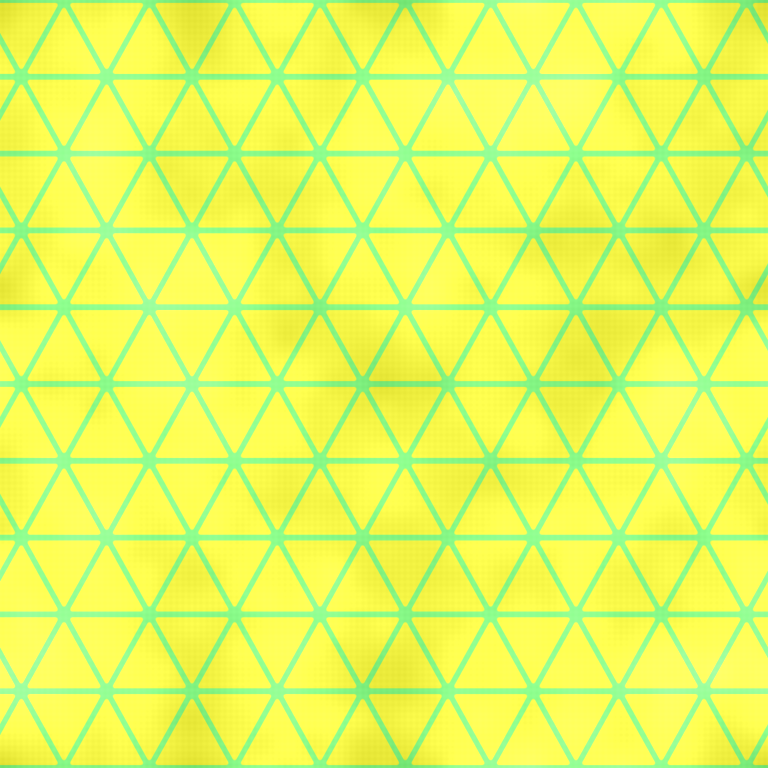
Give the GLSL for this pattern, as a three.js fragment shader.

```glsl
// Yellow triangles with slightly rounded corners, parted by a green line grid.
// Three line families give each point its triangle's edge distances; wrapping
// value noise fades the dye in soft patches and a fine weave tints the surface.

varying vec2 vUv;

const vec2 REPEATS = vec2(9.0, 10.0);        // triangles across, rows up (even)
const float SHIFT = 0.75;                    // vertex offset on the bottom row
const vec3 HALF_WIDTH = vec3(0.00375, 0.0035, 0.0035); // level, rising, falling
const float CORNER = 0.005;                  // softening of triangle corners
const float EDGE = 0.001;                    // edge smoothing
const vec3 FILL = vec3(1.0, 1.0, 0.31);
const vec3 LINE = vec3(0.555, 1.0, 0.555);
const float PATCH_CELLS = 8.0;               // noise cells across the tile
const float FADE = 0.24;                     // strength of the faded patches
const float THREADS = 128.0;
const float WEAVE = 0.012;

float hash(vec2 p) {
  vec3 q = fract(p.xyx * vec3(0.1031, 0.1030, 0.0973));
  q += dot(q, q.yzx + 33.33);
  return fract((q.x + q.y) * q.z);
}

// Value noise that wraps after the given number of cells
float wrapNoise(vec2 uv, float cells) {
  vec2 p = uv * cells;
  vec2 i = floor(p);
  vec2 f = fract(p);
  f = f * f * (3.0 - 2.0 * f);
  vec2 a = mod(i, cells);
  vec2 b = mod(i + 1.0, cells);
  return mix(mix(hash(a), hash(vec2(b.x, a.y)), f.x),
             mix(hash(vec2(a.x, b.y)), hash(b), f.x), f.y);
}

float patches(vec2 uv) {
  float sum = 0.0;
  float weight = 0.55;
  float cells = PATCH_CELLS;
  for (int i = 0; i < 3; i++) {
    sum += weight * wrapNoise(uv, cells);
    cells *= 2.0;
    weight *= 0.5;
  }
  return sum / 0.9625;
}

// Distances from a point to the three sides of the triangle around it
vec3 sideDistances(vec2 uv) {
  vec2 p = uv * REPEATS - vec2(SHIFT, 0.0);
  vec3 f = fract(vec3(p.y, p.x - 0.5 * p.y, p.x + 0.5 * p.y));
  bool upright = f.z - f.x - f.y > -0.5;
  vec3 sides = upright ? vec3(f.xy, 1.0 - f.z) : vec3(1.0 - f.xy, f.z);
  float slant = length(vec2(REPEATS.x, 0.5 * REPEATS.y));
  return sides / vec3(REPEATS.y, slant, slant);
}

// Coverage of the grid lines, with filled-in corners at the crossings
float gridLines(vec2 uv) {
  vec3 overlap = max(HALF_WIDTH + CORNER - sideDistances(uv), 0.0);
  return smoothstep(-EDGE, EDGE, length(overlap) - CORNER);
}

void main() {
  vec3 color = mix(FILL, LINE, gridLines(vUv));

  // Faded patches and woven threads shift all channels alike
  vec2 thread = cos(6.2831853 * THREADS * vUv);
  color += FADE * (patches(vUv) - 0.5) + WEAVE * 0.5 * (thread.x + thread.y);

  gl_FragColor = vec4(clamp(color, 0.0, 1.0), 1.0);
}
```
